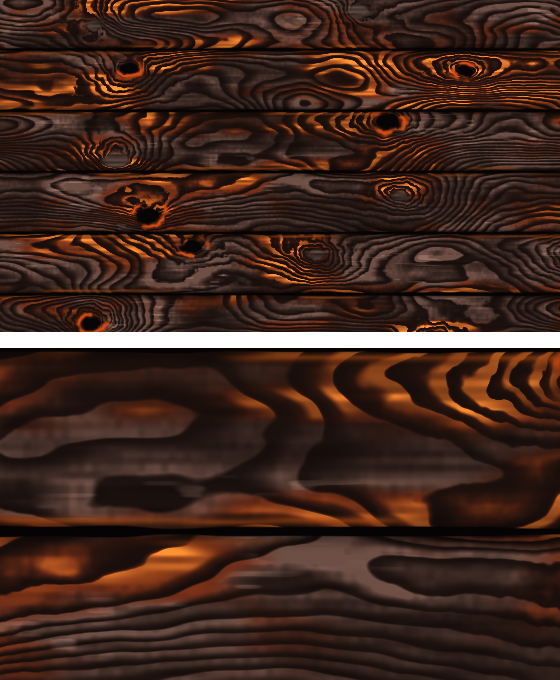
Top, the full canvas; bottom, a detail of the centre.
Write a Shadertoy shader that draws this texture.

```glsl
// Six scorched wooden boards laid horizontally, with dark seams and glowing grain.
// Growth rings are contour lines of a stretched noise field; hashed knots add
// cone-shaped bumps that bend the contours into closed rings.

float hash(vec2 p) {
    vec3 q = fract(vec3(p.xyx) * 0.1031);
    q += dot(q, q.yzx + 33.33);
    return fract((q.x + q.y) * q.z);
}

float noise(vec2 p) {
    vec2 i = floor(p), f = fract(p);
    f = f * f * f * (f * (f * 6.0 - 15.0) + 10.0);
    return mix(mix(hash(i), hash(i + vec2(1, 0)), f.x),
               mix(hash(i + vec2(0, 1)), hash(i + vec2(1, 1)), f.x), f.y);
}

float fbm(vec2 p) {
    return 0.6 * noise(p) + 0.28 * noise(p * 2.1 + 5.3) + 0.12 * noise(p * 4.3 + 9.7);
}

void mainImage(out vec4 fragColor, in vec2 fragCoord) {
    // Board units: one board is 1 high; the lowest and highest are cut off
    vec2 p = (fragCoord / iResolution.y - vec2(0.0, 0.114)) / 0.1842;
    float pixel = 1.0 / (0.1842 * iResolution.y);
    float row = floor(p.y) + 7.0;
    float across = fract(p.y);
    vec2 board = vec2(p.x + row * 31.7, across);   // separate noise per board

    // Knots: one per long cell of each board
    float bump = 0.0, soot = 0.0, nearest = 9.0, radius = 0.1, kind = 0.0;
    float ragged = 0.09 * (fbm(board * 7.0) - 0.5);
    for (int i = -1; i <= 1; i++) {
        vec2 id = vec2(floor(p.x / 4.3) + float(i) + 10.0, row * 3.0);
        vec2 centre = vec2((id.x - 9.8 + 0.6 * hash(id)) * 4.3,
                           0.17 + 0.66 * hash(id + 41.0));
        vec2 d = (vec2(p.x, across) - centre) * vec2(0.62, 1.0);
        d.y += 0.15 * d.x * (hash(id + 17.0) - 0.5);
        float r = length(d) + ragged;
        bump += (0.65 + 0.4 * hash(id + 7.0)) * exp(-3.6 * max(r, 0.0));
        soot += exp(-5.0 * r * r);
        if (r < nearest) {
            nearest = r;
            radius = 0.07 + 0.07 * hash(id + 23.0);
            kind = hash(id + 59.0);
        }
    }

    // Growth rings, with a soft rise and a sharp fall
    float field = 0.55 * across + 1.15 * noise(board * vec2(0.45, 1.5))
                + 0.25 * noise(board * vec2(1.1, 2.6) + 3.0)
                + 0.035 * noise(board * vec2(4.0, 9.0)) + bump;
    float ring = field * 11.0;
    float phase = fract(ring);
    float blur = clamp(fwidth(ring), 0.02, 0.5);
    float ridge = smoothstep(0.05, 0.7, phase)
                * (1.0 - smoothstep(0.92 - blur, 1.0, phase));
    ridge = mix(ridge, 0.45, smoothstep(0.35, 0.9, fwidth(ring)));
    ridge *= 0.55 + 0.75 * hash(vec2(floor(ring) + 60.0, row));

    // Fibres, fine crackle, broad scorching and heat
    float fibre = noise(board * vec2(2.5, 26.0));
    float crackle = noise(board * vec2(24.0, 17.0));
    float scorch = fbm(board * vec2(0.8, 1.7) + 80.0);
    float heat = fbm(board * vec2(0.75, 2.6) + 140.0) + 0.16 * min(soot, 1.0);
    float edge = min(across, 1.0 - across);
    heat += 0.16 * exp(-edge * 14.0);

    float tone = (0.45 + 0.75 * smoothstep(0.25, 0.7, scorch))
               * (0.65 + 0.5 * fibre) * (0.8 + 0.4 * crackle);
    tone *= 1.0 - 0.5 * min(soot, 1.0) * smoothstep(0.35, 0.65, fbm(board * 2.2 + 30.0));

    // Charred valleys, ash-grey or red-brown ridges
    vec3 wood = mix(vec3(0.43, 0.31, 0.27), vec3(0.42, 0.17, 0.09),
                    smoothstep(0.4, 0.62, heat));
    vec3 col = mix(vec3(0.085, 0.05, 0.04), wood, clamp(ridge * tone + 0.09 * fibre, 0.0, 1.0));
    float ash = smoothstep(0.66, 0.9, noise(board * vec2(5.0, 30.0) + 11.0))
              * smoothstep(0.5, 0.7, scorch);
    col += vec3(0.15, 0.12, 0.11) * ash * (1.0 - smoothstep(0.45, 0.6, heat));

    // Glowing grain
    float ember = smoothstep(0.54, 0.76, heat) * smoothstep(0.35, 0.85, ridge)
                * (0.45 + 0.75 * fibre);
    col = mix(col, mix(vec3(0.62, 0.22, 0.06), vec3(1.0, 0.56, 0.2), ember),
              clamp(ember, 0.0, 1.0));

    // Knot cores: burnt holes with hot rims, or grey hearts
    float core = 1.0 - smoothstep(radius - 0.025 - pixel, radius + 0.02 + pixel, nearest);
    float rim = exp(-pow((nearest - radius - 0.035) / 0.04, 2.0));
    float hole = step(0.3, kind);
    col = mix(col, vec3(0.85, 0.3, 0.08),
              rim * hole * smoothstep(0.42, 0.68, noise(board * 5.0 + 70.0)));
    vec3 heart = vec3(0.34, 0.26, 0.23) * (0.45 + 0.7 * fibre);
    col = mix(col, mix(heart, vec3(0.025, 0.015, 0.015), hole), core);

    // Board edges: a lit lip in places, then the dark seam
    float lip = exp(-pow((edge - 0.055) / 0.022, 2.0))
              * smoothstep(0.56, 0.78, noise(vec2(board.x * 0.9, floor(p.y + 0.5) + 20.0)));
    col = mix(col, vec3(0.82, 0.36, 0.1), 0.75 * lip * (0.4 + 0.6 * fibre));
    col *= 0.6 + 0.4 * smoothstep(0.0, 0.12, edge);
    float gap = 0.014 + 0.018 * noise(vec2(p.x * 3.0, floor(p.y + 0.5) + 50.0));
    col = mix(vec3(0.02, 0.012, 0.01), col, smoothstep(gap - pixel, gap + pixel, edge));

    fragColor = vec4(clamp(col, 0.0, 1.0), 1.0);
}
```
